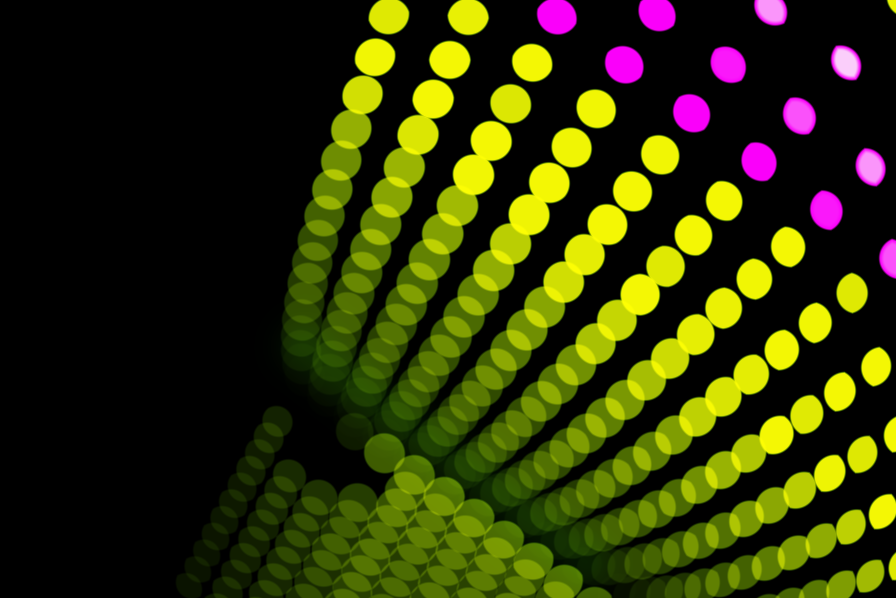
Give the GLSL for this background, as a Shadertoy shader.

```glsl
const vec2 LENS_CENTRE = vec2(0.75, 0.5);
const float DOT_RADIUS = 0.0347;

float hash(vec2 cell) {
    return fract(sin(dot(cell, vec2(41.3, 289.1))) * 4375.5);
}

// Signed distance to a bokeh disc, clipped to a lens shape away from the centre
float bokehDistance(vec2 p, vec2 centre, float radius) {
    vec2 radial = centre - LENS_CENTRE;
    vec2 shift = 0.0188 * radial * length(radial);
    vec2 q = p - centre;
    return max(length(q - shift), length(q + shift)) - radius;
}

float coverage(float dist, float softness) {
    return 1.0 - smoothstep(-softness, softness, dist);
}

float screenAdd(float base, float light) {
    return 1.0 - (1.0 - base) * (1.0 - light);
}

float segmentDistance(vec2 p, vec2 a, vec2 b) {
    vec2 ab = b - a;
    return length(p - a - ab * clamp(dot(p - a, ab) / dot(ab, ab), 0.0, 1.0));
}

// Perspective grid of the fan: strand across, step along the strand
vec2 fanPosition(float strand, float k) {
    vec2 pos = vec2(0.676, -0.049) + k * vec2(0.0072, 0.0773)
             + strand * vec2(0.107, 0.077);
    pos /= 1.0 + 0.0505 * k;
    float inner = pow(max(k, 0.0), 3.0);
    float outer = min(k, 0.0);
    pos.x += 1.76e-5 * inner * exp(-0.35 * strand);
    pos.y -= 2.3e-5 * inner * mix(0.3, 1.0, min(strand / 8.0, 1.0));
    return pos + outer * outer * vec2(0.00146, -0.00195);
}

float fanLevel(float strand, float k) {
    float fade = exp(-0.2 * max(k - 2.5 - 0.2 * strand, 0.0));
    float flicker = mix(0.9, 1.03, hash(vec2(strand, k)));
    return min(0.97, fade * flicker) * smoothstep(17.5, 11.0, k);
}

vec2 clusterPosition(float column, float row) {
    return vec2(0.643, 0.758) + column * vec2(0.0498, 0.0361)
         + row * vec2(-0.0148, 0.0275);
}

// Zero in the dark gap above the left columns
float clusterLevel(float column, float row) {
    float firstRow = column < -2.5 ? 2.0 : (column < -0.5 ? 4.0 : (column < 0.5 ? 3.0 : 0.0));
    float light = mix(0.14, 0.32, clamp((column + 3.0) / 4.0, 0.0, 1.0));
    light *= 1.0 - 0.04 * row;
    if (row < 0.5) light = column < -0.5 ? 0.1 : 0.42;
    bool lit = row >= firstRow || (row < 0.5 && column > -1.5);
    return lit ? light * mix(0.85, 1.1, hash(vec2(column, row))) : 0.0;
}

vec3 limeRamp(float light) {
    return vec3(light * mix(0.5, 1.0, light), light, 0.015 * light);
}

void mainImage(out vec4 fragColor, in vec2 fragCoord) {
    // Height is one unit, y measured downward
    vec2 p = vec2(fragCoord.x, iResolution.y - fragCoord.y) / iResolution.y;
    float softness = max(0.0022, 0.8 / iResolution.y);
    float light = 0.0;
    vec3 pink = vec3(0.0);

    // Fan of strands, with pink discs between its outer steps
    for (int s = 0; s < 12; s++) {
        for (int n = -4; n < 17; n++) {
            float strand = float(s);
            float k = float(n);
            float dist = bokehDistance(p, fanPosition(strand, k), DOT_RADIUS);
            if (dist > softness) continue;
            float disc = coverage(dist, softness);
            if (n < 0 && n > -4) {
                float pale = smoothstep(7.0, 12.0, strand - 2.0 * k);
                float core = smoothstep(0.0, -0.009, dist);
                pink = max(pink, disc * vec3(0.98, 0.9 * pale * core, 0.98));
            } else {
                light = screenAdd(light, disc * fanLevel(strand, k));
            }
        }
    }

    // Dense cluster at the lower left
    for (int c = -3; c < 8; c++) {
        float column = float(c);
        float radius = DOT_RADIUS * mix(0.78, 1.0, clamp((column + 3.0) / 3.0, 0.0, 1.0));
        for (int r = 0; r < 13; r++) {
            float row = float(r);
            float dist = bokehDistance(p, clusterPosition(column, row), radius);
            light = screenAdd(light, coverage(dist, softness) * clusterLevel(column, row));
        }
    }

    // Faint green haze where the strands fade out
    float hazeDist = segmentDistance(p, vec2(0.51, 0.58), vec2(0.98, 0.94));
    vec3 haze = vec3(0.01, 0.07, 0.005) * exp(-500.0 * hazeDist * hazeDist);

    fragColor = vec4(min(limeRamp(light) + pink + haze, 1.0), 1.0);
}
```
